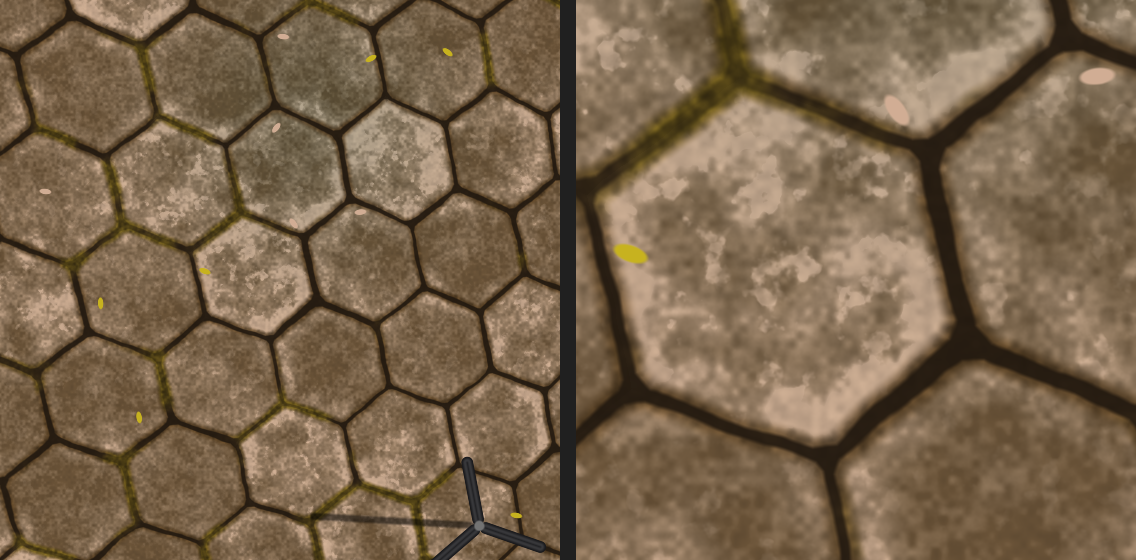
Left, the full canvas; right, a detail of the centre.
Write a three.js fragment shader that draws this texture.

```glsl
// Worn hexagonal concrete pavers seen at a slight tilt, with dark mossy joints.
// A projective lattice gives hex cells; hashes vary each paver, layered value
// noise adds wear, and a small black three-legged stand lies near one corner.
varying vec2 vUv;

// Lattice: centre of paver (0,0), the two steps to its neighbours, perspective
const vec2 ORIGIN = vec2(0.4557, 0.5052);
const vec2 STEP_A = vec2(0.2005, 0.0254);
const vec2 STEP_B = vec2(-0.0612, -0.1849);
const vec2 TILT = vec2(0.026, 0.005);
const vec2 HEX = vec2(1.0, 1.7320508);

// Sizes in paver widths
const float JOINT = 0.011;
const float CORNER = 0.556;
const float SHIFT = 0.022;
const float TWIST = 0.07;

// Colours
const vec3 DARK = vec3(0.41, 0.32, 0.215);
const vec3 MID = vec3(0.49, 0.40, 0.30);
const vec3 LIGHT = vec3(0.59, 0.49, 0.39);
const vec3 PALE = vec3(0.76, 0.64, 0.54);
const vec3 SOIL = vec3(0.31, 0.22, 0.11);
const vec3 CREVICE = vec3(0.13, 0.095, 0.06);
const vec3 MOSS = vec3(0.40, 0.34, 0.07);
const vec3 LEAF = vec3(0.78, 0.70, 0.12);
const vec3 PETAL = vec3(0.82, 0.68, 0.58);
const vec3 STAND = vec3(0.10, 0.10, 0.11);

// Stand: hub, leg length and radius, direction of the first leg
const vec2 HUB = vec2(0.856, 0.061);
const float LEG = 0.115;
const float LEG_RADIUS = 0.0115;
const float LEG_ANGLE = 1.76;

float hash(vec2 p) {
  vec3 q = fract(vec3(p.xyx) * 0.1031);
  q += dot(q, q.yzx + 33.33);
  return fract((q.x + q.y) * q.z);
}

float noise(vec2 p) {
  vec2 i = floor(p), f = fract(p);
  f = f * f * (3.0 - 2.0 * f);
  return mix(mix(hash(i), hash(i + vec2(1.0, 0.0)), f.x),
             mix(hash(i + vec2(0.0, 1.0)), hash(i + 1.0), f.x), f.y);
}

float fbm(vec2 p) {
  float sum = 0.0, amp = 0.533;
  for (int k = 0; k < 4; k++) {
    sum += amp * noise(p);
    p = mat2(1.6, 1.2, -1.2, 1.6) * p + 17.3;
    amp *= 0.5;
  }
  return sum;
}

float cross2(vec2 a, vec2 b) { return a.x * b.y - a.y * b.x; }

mat2 turn(float a) { return mat2(cos(a), sin(a), -sin(a), cos(a)); }

// Canvas point to a plane of regular hexagons one unit wide
vec2 toHexPlane(vec2 uv) {
  vec2 q = uv - ORIGIN;
  vec2 a = STEP_A - TILT.x * q, b = STEP_B - TILT.y * q;
  vec2 ij = vec2(cross2(q, b), cross2(a, q)) / cross2(a, b);
  return vec2(ij.x - 0.5 * ij.y, 0.8660254 * ij.y);
}

// Distance inward from the hexagon's sides
float hexInside(vec2 d) {
  d = abs(d);
  return 0.5 - max(d.x, dot(d, vec2(0.5, 0.8660254)));
}

float segment(vec2 p, vec2 a, vec2 b) {
  vec2 ab = b - a;
  return length(p - a - ab * clamp(dot(p - a, ab) / dot(ab, ab), 0.0, 1.0));
}

vec3 concrete(float t) {
  t = clamp(t, 0.0, 1.0) * 3.0;
  vec3 c = mix(DARK, MID, min(t, 1.0));
  c = mix(c, LIGHT, clamp(t - 1.0, 0.0, 1.0));
  return mix(c, PALE, clamp(t - 2.0, 0.0, 1.0));
}

void main() {
  vec2 uv = vUv;
  vec2 p = toHexPlane(uv);
  p += 0.03 * (vec2(fbm(uv * 28.0), fbm(uv * 28.0 + 50.0)) - 0.5);

  // Nearest paver centre and its random traits
  vec2 c1 = floor(p / HEX + 0.5) * HEX, c2 = (floor(p / HEX) + 0.5) * HEX;
  vec2 centre = distance(p, c1) < distance(p, c2) ? c1 : c2;
  vec2 id = floor(centre * 2.0 / HEX + 0.5) + 40.0;
  float r1 = hash(id), r2 = hash(id + 71.0), r3 = hash(id + 133.0);
  vec2 d = p - centre;
  vec2 loose = turn((r3 - 0.5) * TWIST) * (d + SHIFT * (vec2(r2, r1) - 0.5));
  float edge = min(min(hexInside(d), hexInside(loose)), CORNER - length(loose));

  // Paver surface: tone, blotches, pale rim, specks and grain
  float band = exp(-pow(segment(uv, vec2(0.25, 0.52), vec2(0.95, 0.76)) / 0.15, 2.0));
  float worn = clamp(0.75 * r1 * r1 + 0.38 * band * (0.4 + r2), 0.0, 1.0);
  float blotch = fbm(p * 4.5 + id * 3.7) - 0.5;
  float rim = smoothstep(0.02, 0.07, edge) * (1.0 - smoothstep(0.08, 0.2, edge));
  float specks = smoothstep(0.6, 0.76, fbm(uv * 65.0));
  float grain = noise(uv * 210.0) + fbm(uv * 95.0) - 1.0;
  float tone = 0.14 + 0.5 * worn + blotch * (0.75 + 1.1 * worn) + 0.3 * grain
             + rim * (0.1 + 0.35 * r2) * (0.7 + 2.0 * blotch) + specks * (0.15 + 0.35 * worn);
  vec3 color = concrete(tone) * (1.0 + 0.12 * grain);
  float damp = exp(-pow(distance(uv, vec2(0.56, 0.8)) / 0.24, 2.0));
  color *= mix(vec3(1.0), vec3(0.87, 0.95, 0.97), damp);

  // Rounded shoulders and soil-filled joints
  float patches = fbm(uv * 13.0 + 9.0);
  float gap = JOINT * (0.4 + 1.6 * patches);
  float shoulder = 1.0 - smoothstep(gap, gap + 0.055, edge);
  color *= 1.0 + 0.16 * shoulder * dot(d, vec2(-0.7, -1.4));
  color = mix(color, SOIL * (1.0 + 0.5 * grain), shoulder * (0.55 + 0.4 * patches));
  float moss = smoothstep(0.52, 0.68, fbm(uv * 9.0 + 31.0) + 0.1 * (0.5 - uv.x));
  color = mix(color, MOSS * (1.0 + 0.6 * grain), 0.75 * moss * (1.0 - smoothstep(0.01, 0.065, edge)));
  float crack = 1.0 - smoothstep(gap - 0.004, gap + 0.012, edge);
  color = mix(color, CREVICE, crack * (0.9 - 0.5 * moss));

  // Scattered leaf bits
  vec2 cell = floor(uv * 7.0);
  float pick = hash(cell + 5.0);
  vec2 bit = (fract(uv * 7.0) - 0.2 - 0.6 * vec2(hash(cell + 11.0), hash(cell + 23.0))) / 7.0;
  bit = turn(pick * 40.0) * bit * vec2(1.0, 1.0);
  float leaf = 1.0 - smoothstep(0.006, 0.0085, length(bit * vec2(0.7, 1.5)));
  color = mix(color, hash(cell + 47.0) < 0.65 ? LEAF : PETAL, leaf * step(pick, 0.24));

  // Stand with its thin shadow
  float shade = segment(uv, vec2(0.56, 0.078), HUB);
  color *= 1.0 - 0.5 * (1.0 - smoothstep(0.003, 0.009, shade));
  for (int k = 0; k < 3; k++) {
    float a = LEG_ANGLE + 2.0944 * float(k);
    vec2 dir = vec2(cos(a), sin(a));
    float leg = segment(uv, HUB + 0.012 * dir, HUB + LEG * dir);
    vec3 black = STAND + 0.12 * (1.0 - smoothstep(0.0, 0.006, abs(leg - 0.004)));
    color = mix(color, black, 1.0 - smoothstep(LEG_RADIUS - 0.002, LEG_RADIUS, leg));
  }
  color = mix(color, vec3(0.45), 1.0 - smoothstep(0.007, 0.011, length(uv - HUB)));

  gl_FragColor = vec4(color, 1.0);
}
```
